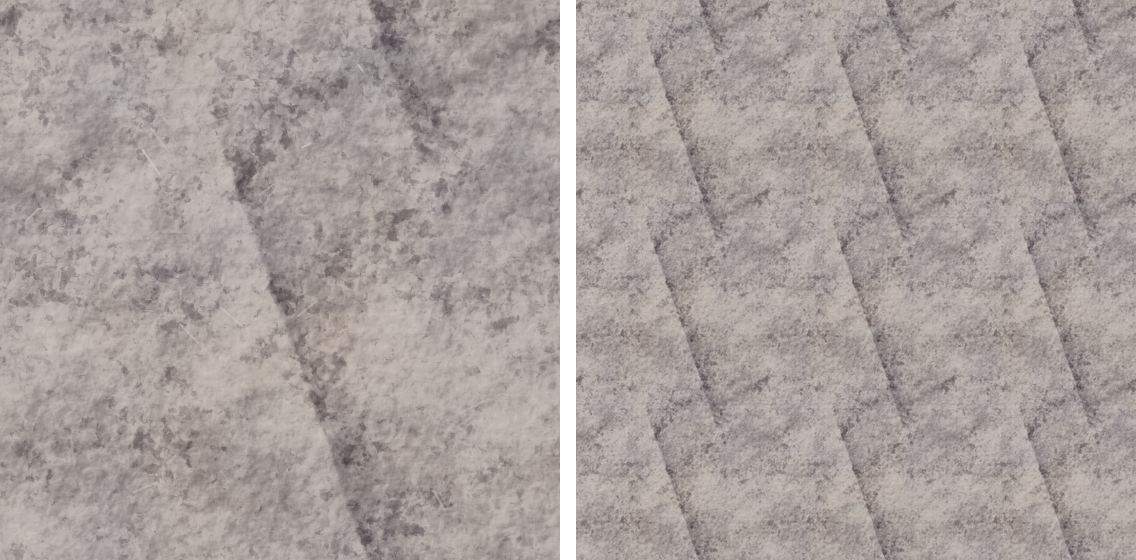
Left, the tile; right, the same tile 3 across and 3 down.
A Shadertoy shader for this texture:

```glsl
#define DARK vec3(0.39, 0.35, 0.36)
#define LIGHT vec3(0.73, 0.697, 0.678)
#define STRAW vec3(0.81, 0.79, 0.74)
#define BASE_TONE 0.87
#define PIT_DEPTH 0.42
#define RIDGE_DEPTH 0.42
#define RELIEF 0.50
#define GRAIN 0.24
#define SEAM_COUNT 8
#define STRAW_COUNT 16

float hash(vec2 p) {
    return fract(sin(dot(p, vec2(127.1, 311.7))) * 43758.5453);
}

float slope(vec2 cell, vec2 offset, vec2 period, float seed) {
    float a = 6.28319 * hash(mod(cell, period) + seed * 7.31);
    return dot(vec2(cos(a), sin(a)), offset);
}

// Gradient noise that wraps after a whole number of cells
float noise(vec2 p, vec2 period, float seed) {
    vec2 i = floor(p), f = p - i;
    vec2 u = f * f * f * (f * (f * 6.0 - 15.0) + 10.0);
    vec2 e = vec2(1.0, 0.0);
    float low = mix(slope(i, f, period, seed), slope(i + e, f - e, period, seed), u.x);
    float high = mix(slope(i + e.yx, f - e.yx, period, seed), slope(i + 1.0, f - 1.0, period, seed), u.x);
    return mix(low, high, u.y);
}

float fbm(vec2 uv, float freq, float seed) {
    float sum = 0.0, amp = 1.0;
    for (int k = 0; k < 4; k++) {
        sum += amp * noise(uv * freq, vec2(freq), seed + float(k));
        freq *= 2.0;
        amp *= 0.55;
    }
    return sum;
}

// Dark on the positive side of an edge, fading with distance
float ledge(float across, float width) {
    return smoothstep(-0.004, 0.008, across) * exp(-max(across, 0.0) / width);
}

// Long ridge that crosses the tile border: x = shadow, y = lit crest
vec2 ridge(vec2 uv, float wiggle) {
    vec2 start = vec2(0.34, 0.90), span = vec2(0.56, -1.60);
    vec2 dir = normalize(span), side = vec2(-dir.y, dir.x);
    vec2 sum = vec2(0.0);
    for (int j = -1; j <= 1; j++)
    for (int i = -1; i <= 1; i++) {
        vec2 q = uv + vec2(i, j) - start;
        float along = dot(q, dir) / length(span);
        float across = dot(q, side) + wiggle;
        float fade = smoothstep(0.0, 0.12, along) * (1.0 - smoothstep(0.55, 0.95, along));
        float crest = smoothstep(-0.1, -0.015, across) * (1.0 - smoothstep(-0.006, 0.006, across));
        sum += fade * vec2(ledge(across, 0.065), crest);
    }
    return sum;
}

// Coordinates along and across a scattered stroke, wrapped at the borders
vec2 strokeSpace(vec2 uv, float id, float angle) {
    vec2 centre = vec2(hash(vec2(id, 3.0)), hash(vec2(id, 8.0)));
    vec2 d = fract(uv - centre + 0.5) - 0.5;
    float c = cos(angle), s = sin(angle);
    return vec2(c * d.x + s * d.y, s * d.x - c * d.y);
}

// Faint diagonal steps in the ground
float seams(vec2 uv, float wiggle) {
    float sum = 0.0;
    for (int k = 0; k < SEAM_COUNT; k++) {
        float id = float(k) + 20.0;
        vec2 q = strokeSpace(uv, id, 0.48 + 0.25 * hash(vec2(id, 5.0)));
        float halfLength = 0.1 + 0.12 * hash(vec2(id, 6.0));
        float fade = 1.0 - smoothstep(0.4, 1.0, abs(q.x) / halfLength);
        sum += fade * ledge(q.y + wiggle, 0.028);
    }
    return sum;
}

float straws(vec2 uv) {
    float cover = 0.0;
    for (int k = 0; k < STRAW_COUNT; k++) {
        float id = float(k) + 60.0, pick = hash(vec2(id, 4.0));
        float angle = (pick < 0.6 ? -0.85 : 0.65) + 0.5 * (hash(vec2(id, 9.0)) - 0.5);
        vec2 q = strokeSpace(uv, id, angle);
        float halfLength = 0.005 + 0.022 * hash(vec2(id, 11.0));
        float d = length(vec2(max(abs(q.x) - halfLength, 0.0), q.y));
        float strength = 0.2 + 0.65 * hash(vec2(id, 13.0));
        cover = max(cover, strength * (1.0 - smoothstep(0.0005, 0.003, d)));
    }
    return cover;
}

void mainImage(out vec4 fragColor, in vec2 fragCoord) {
    vec2 uv = fragCoord / iResolution.xy;
    vec2 bend = vec2(fbm(uv, 20.0, 1.0), fbm(uv, 20.0, 6.0));
    vec2 ground = uv + 0.006 * bend;

    // Broad patches, diagonal streaks and fine grain
    float broad = fbm(uv, 4.0, 10.0);
    vec2 streakScale = vec2(5.0, 4.0);
    vec2 streakSpace = vec2(2.0 * ground.x - 3.0 * ground.y, ground.x + ground.y);
    float streak = noise(streakSpace * streakScale, streakScale, 15.0);
    float grain = fbm(ground, 52.0, 30.0);
    float tone = BASE_TONE + 0.32 * broad + 0.20 * streak + 0.20 * fbm(ground, 15.0, 20.0) + GRAIN * grain;

    // Crumbs lit from the upper left
    vec2 toLight = vec2(-0.0035, 0.003);
    tone += RELIEF * (fbm(ground, 28.0, 40.0) - fbm(ground + toLight, 28.0, 40.0));

    // Ridge and seams
    vec2 edge = ridge(uv, 0.007 * bend.x + 0.004 * grain);
    tone += 0.10 * edge.y - RIDGE_DEPTH * edge.x * (0.85 + 0.9 * streak);
    tone -= 0.20 * seams(uv, 0.003 * bend.y + 0.002 * grain);

    // Clustered pits in three sizes
    float cluster = smoothstep(-0.25, 0.45, fbm(uv, 5.0, 50.0)) + 0.5 * edge.x;
    float pits = 0.0;
    for (int k = 0; k < 3; k++) {
        float freq = floor(22.0 * exp2(0.8 * float(k))), seed = 60.0 + 5.0 * float(k);
        float bump = fbm(ground, freq, seed);
        float level = 0.53 - 0.34 * cluster;
        pits += (1.0 - 0.15 * float(k)) * smoothstep(level - 0.06, level + 0.22, bump);
    }
    tone -= PIT_DEPTH * min(pits, 1.4) * (0.85 + 0.4 * grain);

    // Colour, with the brightest ground held back
    tone = min(tone, mix(tone, 0.95, 0.5));
    vec3 color = mix(DARK, LIGHT, clamp(tone, -0.25, 1.15));
    color += vec3(0.025, 0.0, -0.025) * fbm(uv, 2.0, 80.0);
    color = mix(color, STRAW, straws(uv));
    fragColor = vec4(color, 1.0);
}
```
